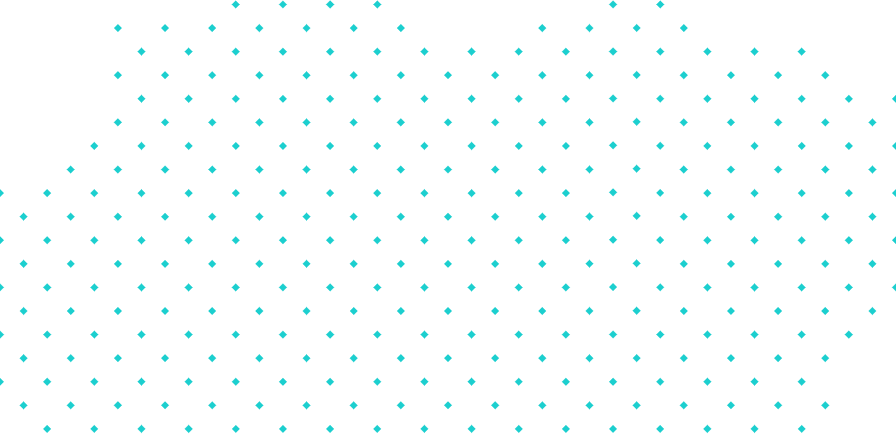
Write a Shadertoy shader that draws this pattern.

```glsl
const float COLUMNS = 38.0;          // lattice steps across the canvas
const float LAST_ROW = 18.0;
const float TOP_MARGIN = 0.19;       // first row below the top edge, in steps
const float HALF_DIAGONAL = 0.17;    // diamond size, in steps
const float SIZE_WEAR = 0.02;        // relative size variation
const float LIFT = 0.04;             // slight rise of the displaced dots
const vec2 LIFT_CENTER = vec2(26.6, 8.0);
const vec2 LIFT_RADIUS = vec2(1.2, 4.5);
const vec3 PAPER = vec3(1.0);
const vec3 TEAL = vec3(0.11, 0.81, 0.81);

// Nearest node of the staggered lattice, as (column, row from the top)
vec2 nearestNode(vec2 p) {
    vec2 diagonal = floor(0.5 * vec2(p.x + p.y, p.x - p.y) + 0.5);
    return vec2(diagonal.x + diagonal.y, diagonal.x - diagonal.y);
}

// Stepped outline of the dotted field
float fieldMask(vec2 node) {
    float col = node.x, row = node.y;
    float left = row < 0.5 ? 10.0
               : row < 7.5 ? min(5.0, 10.0 - row)
               : row > LAST_ROW - 0.5 ? 2.0 : 0.0;
    float right = row < 1.5 ? 29.0
                : row < 3.5 ? 35.0
                : max(50.0 - row, 35.0);
    bool inside = row > -0.5 && row < LAST_ROW + 0.5
               && col > left - 0.5 && col < right + 0.5;
    bool notch = abs(col - 20.6) < 4.2 - 2.0 * row;
    return inside && !notch ? 1.0 : 0.0;
}

// Small upward shift of a few columns
vec2 nodeOffset(vec2 node) {
    vec2 q = (node - LIFT_CENTER) / LIFT_RADIUS;
    return vec2(0.0, -LIFT * exp(-dot(q, q)));
}

float diamondDistance(vec2 p, float halfDiagonal) {
    return (abs(p.x) + abs(p.y) - halfDiagonal) * inversesqrt(2.0);
}

void mainImage(out vec4 fragColor, in vec2 fragCoord) {
    float pixel = COLUMNS / iResolution.x;
    vec2 p = vec2(fragCoord.x, iResolution.y - fragCoord.y) * pixel;
    p.y -= TOP_MARGIN;

    vec2 node = nearestNode(p);
    float wear = sin(node.x * 1.7 + node.y * 0.9) * sin(node.y * 2.3 - node.x * 0.6);
    float size = HALF_DIAGONAL * (1.0 + SIZE_WEAR * wear);

    // Antialiased diamond, kept only inside the field
    float d = diamondDistance(p - node - nodeOffset(node), size);
    float ink = clamp(0.5 - d / pixel, 0.0, 1.0) * fieldMask(node);
    fragColor = vec4(mix(PAPER, TEAL, ink), 1.0);
}
```
